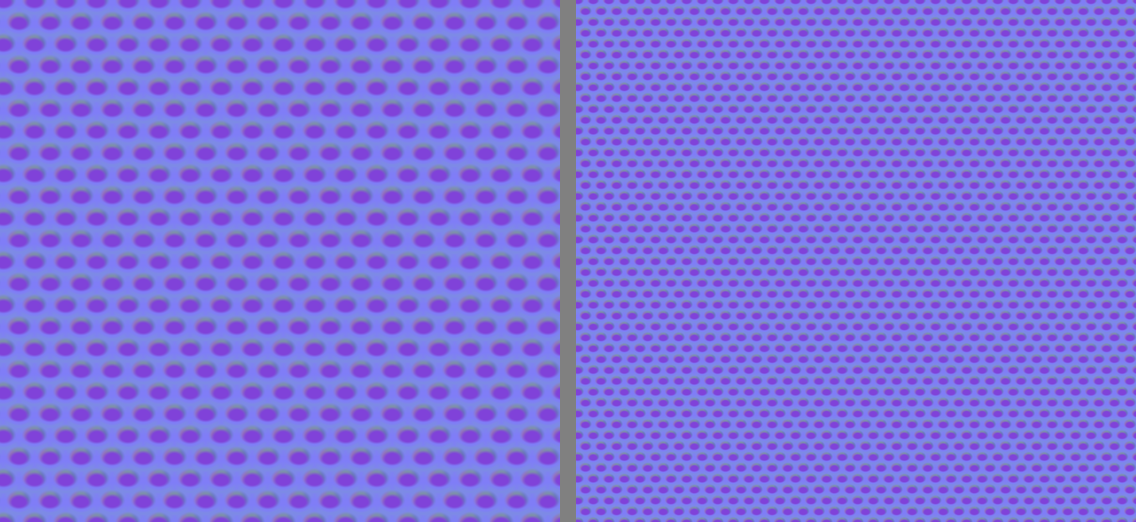
Left, the tile; right, the same tile 2 across and 2 down.
A WebGL 2 fragment shader for this texture map:

```glsl
#version 300 es
precision highp float;
// Normal-map style sheet of soft domed dimples in staggered rows.
// Two interleaved lattices with whole-number repeats carry one dimple shape,
// layered as a pale halo, a tinted upper rim and a violet core.

uniform vec2 u_resolution;
out vec4 fragColor;

const vec2 REPEATS = vec2(18.0, 12.0);     // columns, pairs of staggered rows
const vec2 FIRST_CENTRE = vec2(0.11, -0.05);
const vec2 STAGGER = vec2(0.5, 0.5);
const vec2 CELL_SIZE = vec2(1.0, 1.4);     // proportions of one lattice cell

const vec2 HALO_RADII = vec2(0.46, 0.36);
const float HALO_WIDTH = 0.22;
const float HALO_STRENGTH = 0.85;
const vec2 RIM_CENTRE = vec2(0.0, 0.05);
const vec2 RIM_RADII = vec2(0.38, 0.33);
const float CORE_HALF_WIDTH = 0.32;
const float CORE_TOP = 0.26;
const float CORE_BOTTOM = 0.21;

const vec3 FLAT_BLUE = vec3(0.50, 0.49, 0.97);
const vec3 HALO_BLUE = vec3(0.49, 0.55, 0.89);
const vec3 RIM_LEFT = vec3(0.59, 0.45, 0.72);
const vec3 RIM_TOP = vec3(0.49, 0.57, 0.66);
const vec3 RIM_RIGHT = vec3(0.40, 0.47, 0.72);
const vec3 CORE_VIOLET = vec3(0.50, 0.26, 0.85);

// Soft pale ring, strongest above and below the dimple
float haloMask(vec2 p) {
    float ring = (length(p / HALO_RADII) - 1.0) / HALO_WIDTH;
    return HALO_STRENGTH * exp(-ring * ring) * smoothstep(0.05, 0.30, abs(p.y));
}

// Disc that fades out toward its lower side
float rimMask(vec2 p) {
    float d = length((p - RIM_CENTRE) / RIM_RADII);
    return (1.0 - smoothstep(0.70, 1.15, d)) * smoothstep(-0.22, 0.12, p.y);
}

// Rim tint turns from pink through grey-green to teal
vec3 rimColor(float x) {
    vec3 tint = mix(RIM_LEFT, RIM_TOP, smoothstep(-0.30, -0.03, x));
    return mix(tint, RIM_RIGHT, smoothstep(0.05, 0.30, x));
}

// Domed ellipse, flatter underneath
float coreMask(vec2 p) {
    float halfHeight = p.y > 0.0 ? CORE_TOP : CORE_BOTTOM;
    float d = length(p / vec2(CORE_HALF_WIDTH, halfHeight));
    return 1.0 - smoothstep(0.62, 1.15, d);
}

void main() {
    vec2 grid = gl_FragCoord.xy / u_resolution * REPEATS;
    vec3 color = FLAT_BLUE;

    // One pass for each of the two staggered lattices
    for (int i = 0; i < 2; i++) {
        vec2 centre = FIRST_CENTRE + float(i) * STAGGER;
        vec2 p = (fract(grid - centre + 0.5) - 0.5) * CELL_SIZE;
        color = mix(color, HALO_BLUE, haloMask(p));
        color = mix(color, rimColor(p.x), rimMask(p));
        color = mix(color, CORE_VIOLET, coreMask(p));
    }
    fragColor = vec4(color, 1.0);
}
```
